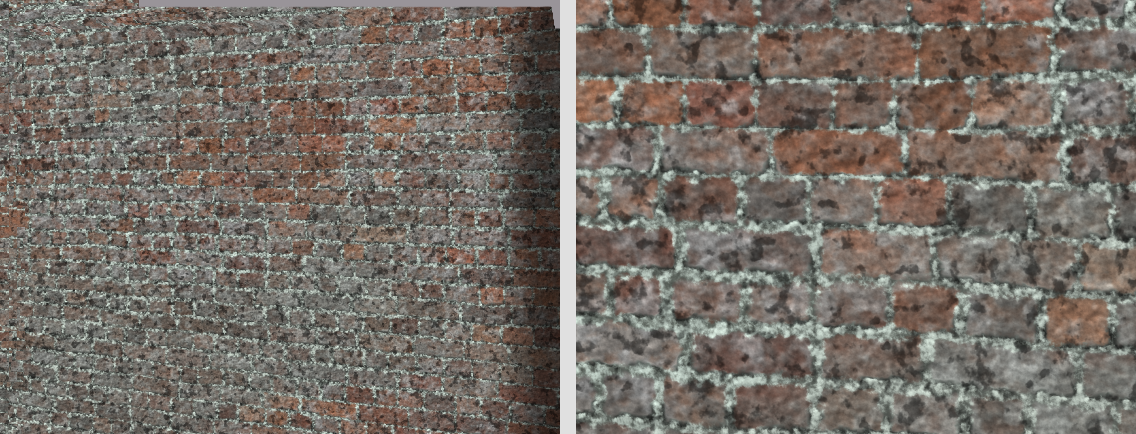
Left: the whole. Right: its middle third, enlarged.
This texture is drawn by a Shadertoy shader. Its source:

```glsl
// Weathered brick wall seen at an angle: courses fan out to the right and
// alternate long stretchers with short headers. Rounded boxes give the bricks,
// layered noise gives chipped edges, grime, lime bloom and raking light.
#define HORIZON 0.604      // height at which the courses run level
#define COURSE 0.0333      // course height at the left edge
#define COURSE_GROWTH 0.0097
#define BRICK 0.0774       // stretcher length at the left edge
#define BRICK_GROWTH 0.042
#define HEADERS 1.85       // headers per stretcher length
#define JOINT 0.0034       // half width of the mortar joint
#define CHIPPING 0.009     // roughness of the brick edges
#define RELIEF 0.75        // strength of the raking light
#define BLOOM 0.55         // amount of pale lime on the bricks
#define STRIP 0.016        // height of the plain strip at the top

float hash(vec2 p) {
    return fract(sin(dot(p, vec2(127.1, 311.7))) * 43758.5);
}

float noise(vec2 p) {
    vec2 i = floor(p), f = fract(p);
    f = f * f * (3.0 - 2.0 * f);
    return mix(mix(hash(i), hash(i + vec2(1, 0)), f.x),
               mix(hash(i + vec2(0, 1)), hash(i + vec2(1, 1)), f.x), f.y);
}

float fbm(vec2 p) {
    float sum = 0.0, amp = 0.53;
    for (int i = 0; i < 4; i++) {
        sum += amp * noise(p);
        p = mat2(1.6, 1.2, -1.2, 1.6) * p + 7.3;
        amp *= 0.5;
    }
    return sum;
}

// Position of a vertical joint, shifted a little from its regular place
float jointAt(float i, float row) {
    return i + 0.26 * (hash(vec2(i, row + 40.0)) - 0.5);
}

// Signed distance to the nearest brick; also its id and the offset from its centre
float brickDistance(vec2 p, out vec2 id, out vec2 offset) {
    float courseH = COURSE + COURSE_GROWTH * p.x;
    float brickW = BRICK + BRICK_GROWTH * p.x;
    float along = log(brickW / BRICK) / BRICK_GROWTH;
    float down = (HORIZON - p.y) / courseH + 0.1;
    down += 0.2 * (noise(vec2(along * 0.8, down * 0.4)) - 0.5);

    float row = floor(down);
    float perUnit = mod(row, 2.0) < 0.5 ? HEADERS : 1.0;
    float c = along * perUnit + 0.1 + 0.5 * hash(vec2(row, 3.0));
    float col = floor(c);
    col += step(jointAt(col + 1.0, row), c) - step(c, jointAt(col, row));
    float left = jointAt(col, row), right = jointAt(col + 1.0, row);

    id = vec2(col, row);
    offset = vec2((c - 0.5 * (left + right)) * brickW / perUnit,
                  (down - row - 0.5) * courseH);
    vec2 halfSize = 0.5 * vec2((right - left) * brickW / perUnit, courseH) - JOINT;
    vec2 q = abs(offset) - halfSize + 0.004;
    return length(max(q, 0.0)) + min(max(q.x, q.y), 0.0) - 0.004;
}

// Torn blocks along the left edge and shifted bands in the upper left corner
vec2 tear(vec2 p) {
    vec2 block = floor(p * vec2(50.0, 42.0));
    float reach = 0.015 + 0.045 * hash(vec2(block.y, 5.0));
    if (p.x < reach) p += 0.05 * vec2(hash(block), hash(block + 9.0) - 0.5);
    float corner = smoothstep(0.92, 0.97, p.y + 0.05 * (0.5 - p.x));
    corner *= 1.0 - smoothstep(0.6, 0.95, p.x);
    p.x += corner * 0.05 * hash(vec2(floor(p.y * 150.0), floor(p.x * 9.0)));
    return p;
}

void mainImage(out vec4 fragColor, in vec2 fragCoord) {
    vec2 uv = fragCoord / iResolution.xy;
    float px = 1.0 / iResolution.y;
    vec2 p = tear(fragCoord * px);

    vec2 id, offset;
    float d = brickDistance(p, id, offset);
    float rough = fbm(p * vec2(90.0, 115.0));
    float grain = fbm(p * 230.0 + 31.0);
    float wear = fbm(p * 7.0 + 4.0);
    d += CHIPPING * (rough - 0.5) + 0.006 * (grain - 0.5) + 0.007 * (wear - 0.5);
    float brickMask = 1.0 - smoothstep(-0.0015 - px, 0.001 + px, d);

    // Brick: fired colour varies by brick, then greyed by dirt and lime
    float tone = hash(id), fire = hash(id + 17.0);
    vec3 brick = mix(vec3(0.47, 0.27, 0.22), vec3(0.57, 0.36, 0.25), fire);
    float grey = 0.25 + 0.65 * tone + 0.7 * (wear - 0.5) + 1.0 * (rough - 0.5);
    grey += 0.25 * (0.5 - uv.x);
    brick = mix(brick, vec3(0.43, 0.42, 0.41), clamp(grey, 0.08, 0.95));
    brick *= 0.86 + 0.26 * hash(id + 53.0);
    float lime = smoothstep(0.5, 0.75, fbm(p * 60.0 + 11.0) + 0.3 * (wear - 0.5));
    brick = mix(brick, vec3(0.59, 0.60, 0.61), BLOOM * lime);

    // Mortar: pale and crumbly, shaded below each brick
    vec3 mortar = mix(vec3(0.39, 0.42, 0.39), vec3(0.61, 0.66, 0.63),
                      smoothstep(0.25, 0.7, grain + 0.3 * (rough - 0.5)));
    float under = smoothstep(0.0, 0.006, offset.y) * (1.0 - smoothstep(0.001, 0.0045, d));
    mortar *= 1.0 - 0.5 * under * smoothstep(0.3, 0.6, rough);
    vec3 color = mix(mortar, brick, brickMask);

    // Raking light from the upper left, fine pits and broad grime
    vec2 toLight = vec2(-0.0022, 0.0026);
    color *= 1.0 + RELIEF * (rough - fbm((p + toLight) * vec2(90.0, 115.0)));
    color *= 0.72 + 0.6 * grain;
    color *= 1.0 - 0.45 * smoothstep(0.56, 0.74, fbm(p * 100.0 + 70.0));
    float grime = fbm(p * vec2(2.5, 5.0) + 20.0);
    grime += 0.2 * smoothstep(0.5, 0.1, length(uv - vec2(0.2, 0.15)));
    float luma = dot(color, vec3(0.35, 0.5, 0.15));
    color = mix(color, luma * vec3(0.93, 0.97, 0.92), 0.12 + 0.45 * smoothstep(0.48, 0.75, grime));
    color *= 1.04;

    // Shadow down the right side, then the plain strip along the top
    color *= 1.0 - 0.55 * smoothstep(0.87, 0.97, uv.x + 0.04 * (wear - 0.5));
    float edge = 1.0 - STRIP - 0.05 * smoothstep(0.984, 0.992, uv.x) + 0.003 * (rough - 0.5);
    float strip = smoothstep(edge - px, edge + px, uv.y) * step(0.248, uv.x);
    fragColor = vec4(mix(color, vec3(0.60, 0.58, 0.60), strip), 1.0);
}
```
